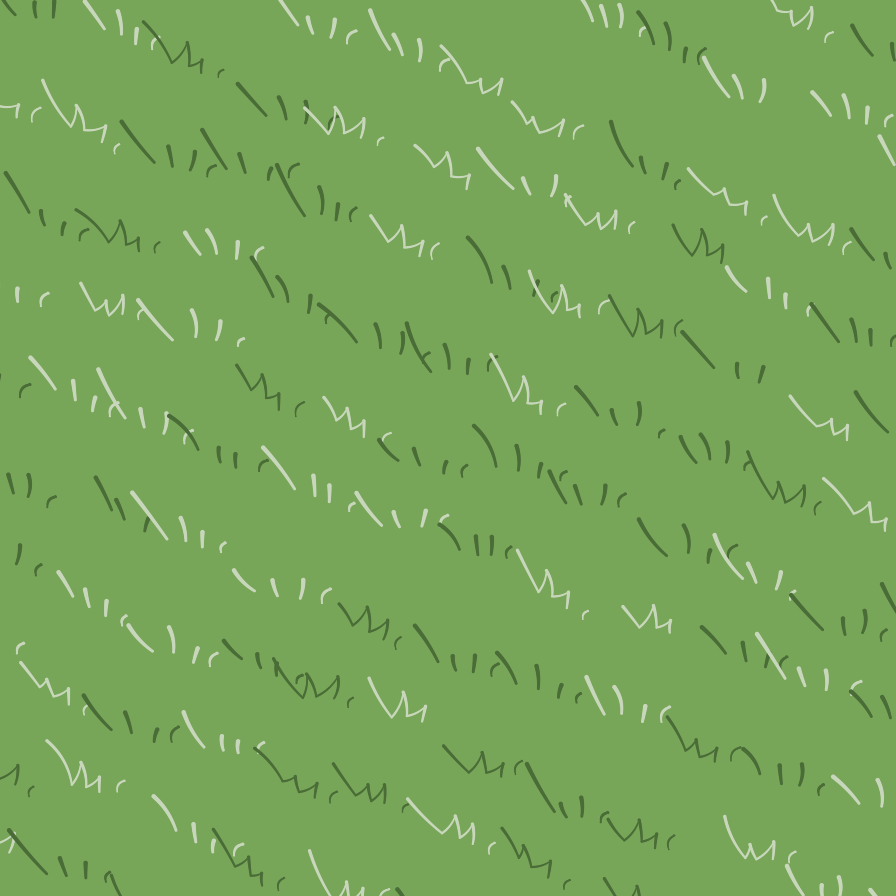
Give the GLSL for this texture, as a Shadertoy shader.

```glsl
vec2 hash2(vec2 p) {
    vec3 q = fract(p.xyx * vec3(0.1031, 0.1030, 0.0973));
    q += dot(q, q.yzx + 33.33);
    return fract((q.xx + q.yz) * q.zy);
}

// Signed distance to a bowed stroke that thins from a to b.
float stroke(vec2 p, vec2 a, vec2 b, float bow, float halfWidth) {
    vec2 axis = b - a;
    float t = clamp(dot(p - a, axis) / dot(axis, axis), 0.0, 1.0);
    vec2 side = vec2(-axis.y, axis.x);
    vec2 onCurve = a + axis * t + side * bow * 4.0 * t * (1.0 - t);
    return length(p - onCurve) - halfWidth * mix(1.0, 0.65, t);
}

// Row of blades, shrinking and turning from left-leaning to right-leaning.
float tuft(vec2 p, vec2 id) {
    vec2 shape = hash2(id + 17.3);
    vec2 style = hash2(id + 41.7);
    bool joined = style.x < 0.35;
    float gap = joined ? 0.17 : mix(0.17, 0.25, shape.x);
    float drop = mix(0.01, 0.11, style.y);
    float d = 1e3;
    vec2 previousBase = vec2(0.0);

    for (int i = 0; i < 4; i++) {
        float n = float(i);
        vec2 vary = hash2(id * 3.1 + n * 7.7 + 5.0);
        float size = i == 0 ? mix(0.28, 0.66, shape.y)
                            : mix(0.33, 0.17, n / 3.0) * mix(0.55, 1.1, vary.x);
        float lean = mix(-0.62, 0.5, n / 3.0) + (vary.y - 0.5) * 0.35;
        vec2 base = vec2(-0.15 + gap * n, -0.1 - drop * n)
                  + (vary.yx - 0.5) * vec2(0.05, 0.08);
        vec2 tip = base + size * vec2(sin(lean), cos(lean));
        float bow = i == 3 ? -0.22 : (vary.x - 0.4) * 0.16;
        float halfWidth = (joined ? 0.019 : 0.025) * (i == 3 ? 0.8 : 1.0);

        // The last blade is sometimes missing.
        if (i < 3 || vary.y > 0.12)
            d = min(d, stroke(p, tip, base, bow, halfWidth));
        if (joined && (i == 1 || i == 2))
            d = min(d, stroke(p, previousBase, tip, -0.08, 0.014));
        previousBase = base;
    }
    return d;
}

void mainImage(out vec4 fragColor, in vec2 fragCoord) {
    vec2 p = fragCoord / iResolution.y * 10.0;
    float pixel = 10.0 / iResolution.y;

    vec3 grass = vec3(0.47, 0.65, 0.35);
    vec3 shade = vec3(0.29, 0.425, 0.215);
    vec3 light = vec3(0.785, 0.845, 0.735);
    vec3 color = grass;

    // Scatter tufts over a turned, jittered grid.
    mat2 turn = mat2(0.93, 0.37, -0.37, 0.93);
    vec2 home = floor(turn * p);
    for (int y = -1; y <= 1; y++)
    for (int x = -1; x <= 1; x++) {
        vec2 cell = home + vec2(x, y);
        vec2 id = cell + 60.0;
        vec2 center = inverse(turn) * (cell + 0.5 + (hash2(id) - 0.5) * 0.36);
        float d = tuft(p - center, id);
        vec3 ink = hash2(id + 83.1).x < 0.47 ? light : shade;
        color = mix(color, ink, 1.0 - smoothstep(-0.6 * pixel, 0.6 * pixel, d));
    }
    fragColor = vec4(color, 1.0);
}
```
